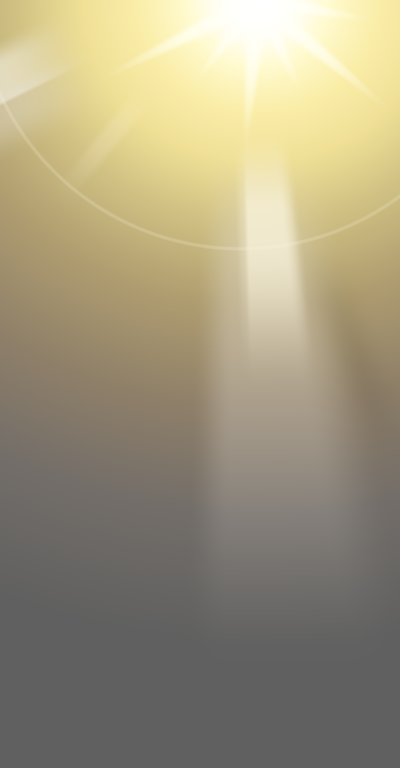
Write a Shadertoy shader that draws this background.

```glsl
// A sun at the top edge shines through haze that darkens to grey below.
// A radial colour ramp forms the haze; tapered spikes, soft-edged beams
// and a thin halo ring are blended over it with distance functions.

const float ASPECT = 0.5208;
const vec2 SUN = vec2(0.336, 0.0);
const vec3 WARM_WHITE = vec3(0.99, 0.97, 0.89);
const vec3 PALE_HAZE = vec3(0.90, 0.88, 0.85);

// Colour of the haze by distance from the sun; w holds the stop position.
vec3 hazeRamp(float dist) {
    vec4 stops[9] = vec4[9](
        vec4(1.00, 1.00, 0.97, 0.030),
        vec4(1.00, 0.98, 0.80, 0.085),
        vec4(0.98, 0.93, 0.66, 0.145),
        vec4(0.94, 0.88, 0.59, 0.210),
        vec4(0.81, 0.75, 0.51, 0.295),
        vec4(0.69, 0.62, 0.44, 0.395),
        vec4(0.56, 0.50, 0.41, 0.530),
        vec4(0.45, 0.43, 0.41, 0.670),
        vec4(0.375, 0.375, 0.375, 0.840));
    vec3 color = stops[0].rgb;
    for (int i = 1; i < 9; i++) {
        float t = clamp((dist - stops[i - 1].w) / (stops[i].w - stops[i - 1].w), 0.0, 1.0);
        color = mix(color, stops[i].rgb, t);
    }
    return color;
}

// One inside [left, right], with separate softness for each side.
float band(float x, float left, float right, float softLeft, float softRight) {
    return smoothstep(left - softLeft, left + softLeft, x)
         * (1.0 - smoothstep(right - softRight, right + softRight, x));
}

// Rises over [a, b] and falls over [c, d].
float fade(float x, float a, float b, float c, float d) {
    return smoothstep(a, b, x) * (1.0 - smoothstep(c, d, x));
}

// Spike from the sun; the angle is measured from straight down.
float spike(vec2 v, float angle, float reach, float width) {
    vec2 dir = vec2(sin(angle), cos(angle));
    float along = dot(v, dir) / reach;
    float across = abs(dot(v, vec2(dir.y, -dir.x)));
    float halfWidth = width * max(1.0 - along, 0.0) + 0.001;
    float body = 1.0 - smoothstep(0.25 * halfWidth, halfWidth + 0.002, across);
    return body * smoothstep(0.0, 0.1, along) * (1.0 - smoothstep(0.3, 1.0, along));
}

// Coordinates along (x) and across (y) a line through a point.
vec2 lineCoords(vec2 p, vec2 start, vec2 heading) {
    vec2 dir = normalize(heading);
    vec2 v = p - start;
    return vec2(dot(v, dir), dot(v, vec2(-dir.y, dir.x)));
}

void mainImage(out vec4 fragColor, in vec2 fragCoord) {
    // Height spans one unit, measured downward from the top left.
    vec2 uv = fragCoord / iResolution.xy;
    vec2 p = vec2(uv.x * ASPECT, 1.0 - uv.y);
    vec2 v = p - SUN;
    vec3 color = hazeRamp(length(v * vec2(0.92, 1.0)));

    // Wide, faint beam falling below the sun
    float wide = band(p.x, 0.292 - 0.030 * p.y, 0.350 + 0.170 * p.y, 0.028, 0.045);
    float wideFade = smoothstep(0.17, 0.34, p.y) * (1.0 - smoothstep(0.40, 0.90, p.y));
    color = mix(color, PALE_HAZE, 0.36 * wide * wideFade);

    // Bright inner beam with a stepped left edge
    float right = 0.352 + 0.115 * p.y;
    float outer = band(p.x, 0.304 + 0.025 * p.y, right, 0.006, 0.007);
    float inner = band(p.x, 0.313 + 0.025 * p.y, right - 0.008, 0.004, 0.010);
    float innerFade = fade(p.y, 0.16, 0.28, 0.31, 0.51);
    color = mix(color, WARM_WHITE, (0.28 * outer + 0.42 * inner) * innerFade);

    // Dim slanted shafts at the lower right
    vec2 shaft = lineCoords(p, vec2(0.405, 0.32), vec2(0.40, 1.0));
    float shade = exp(-pow(shaft.y / 0.028, 2.0)) * fade(shaft.x, -0.02, 0.12, 0.16, 0.34);
    color *= 1.0 - 0.07 * shade;

    // Broad pale shaft at the upper left, with a soft glow below it
    vec2 side = lineCoords(p, vec2(0.0, 0.136), vec2(0.098, -0.048));
    float sideFade = 1.0 - smoothstep(0.015, 0.14, side.x);
    color = mix(color, vec3(0.94, 0.92, 0.85), 0.70 * band(side.y, -0.062, 0.0, 0.018, 0.003) * sideFade);
    color = mix(color, PALE_HAZE, 0.38 * band(side.y, -0.01, 0.045, 0.012, 0.028) * sideFade);

    // Faint diagonal streak below the shaft
    vec2 streak = lineCoords(p, vec2(0.185, 0.128), vec2(-0.112, 0.135));
    float streakMask = band(streak.y, -0.012, 0.012, 0.006, 0.006) * fade(streak.x, -0.02, 0.05, 0.07, 0.18);
    color = mix(color, WARM_WHITE, 0.17 * streakMask);

    // Thin halo ring
    float ring = abs(length(p - vec2(0.314, -0.021)) - 0.345);
    color = mix(color, WARM_WHITE, 0.20 * (1.0 - smoothstep(0.0008, 0.0035, ring)));

    // Sun spikes: angle, reach, width
    vec3 spikes[6] = vec3[6](
        vec3(-1.105, 0.240, 0.017), vec3(-0.655, 0.140, 0.014),
        vec3(-0.087, 0.205, 0.018), vec3(0.434, 0.140, 0.015),
        vec3(0.873, 0.235, 0.017), vec3(1.397, 0.160, 0.014));
    for (int i = 0; i < 6; i++) {
        color = mix(color, vec3(1.0, 1.0, 0.95), 0.8 * spike(v, spikes[i].x, spikes[i].y, spikes[i].z));
    }

    // White core
    color = mix(color, vec3(1.0), exp(-dot(v, v) / 0.0035));
    fragColor = vec4(color, 1.0);
}
```
